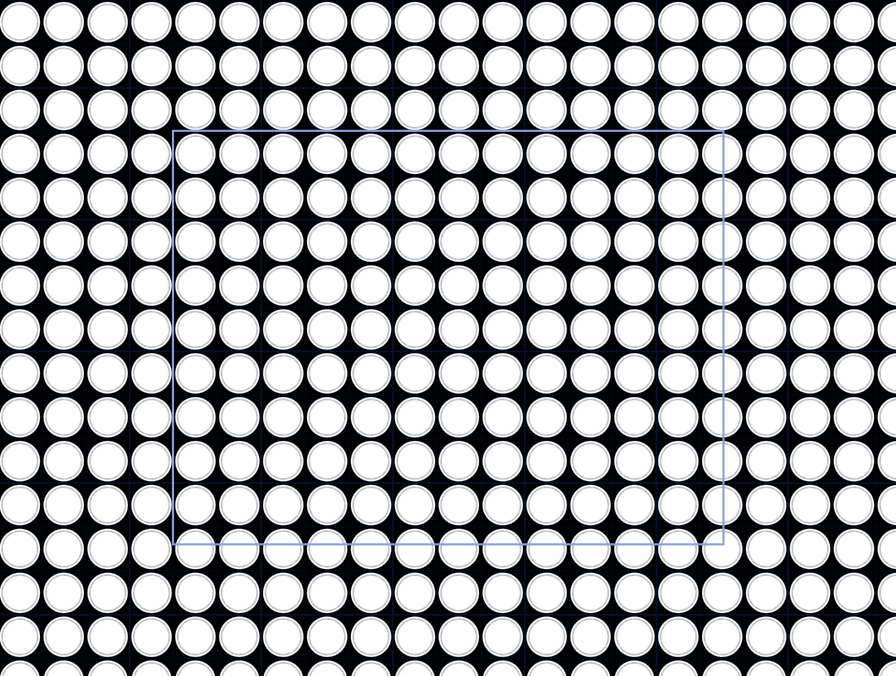
This pattern is drawn by a Shadertoy shader. Its source:

```glsl
#define CELLS_ACROSS 20.41
#define GRID_SHIFT vec2(0.048, -0.005)
#define DISC_RADIUS 0.46
#define RING_RADIUS 0.405
#define RING_HALF_WIDTH 0.018
#define FRAME_MIN vec2(3.94, 2.98)
#define FRAME_MAX vec2(16.48, 12.40)
#define FRAME_HALF_WIDTH 0.024
#define BACKGROUND vec3(0.005, 0.008, 0.015)
#define SEAM_COLOR vec3(0.04, 0.07, 0.19)
#define RING_COLOR vec3(0.71, 0.72, 0.73)
#define FRAME_COLOR vec3(0.54, 0.62, 0.86)

// Antialiased coverage of a signed distance, negative inside
float coverage(float dist, float pixel) {
    return clamp(0.5 - dist / pixel, 0.0, 1.0);
}

float boxDistance(vec2 p, vec2 halfSize) {
    vec2 q = abs(p) - halfSize;
    return length(max(q, 0.0)) + min(max(q.x, q.y), 0.0);
}

// Faint lines between cells, stronger on every third one
float seams(vec2 grid, float pixel) {
    vec2 index = floor(grid + 0.5);
    vec2 dist = abs(grid - index) - 0.018;
    vec2 third = vec2(equal(mod(index, 3.0), vec2(0.0, 2.0)));
    vec2 strength = mix(vec2(0.2), vec2(0.9), third);
    return max(coverage(dist.x, pixel) * strength.x,
               coverage(dist.y, pixel) * strength.y);
}

// Gently broken tone along the ring, shifting from cell to cell
float ringTone(vec2 local, vec2 index) {
    float angle = atan(local.y, local.x);
    float phase = dot(index, vec2(1.7, 2.3));
    return 0.85 + 0.1 * sin(12.0 * angle + phase) + 0.05 * sin(28.0 * angle - phase);
}

void mainImage(out vec4 fragColor, in vec2 fragCoord) {
    float pixel = CELLS_ACROSS / iResolution.x;
    vec2 p = vec2(fragCoord.x, iResolution.y - fragCoord.y) * pixel;
    vec2 grid = p + GRID_SHIFT;
    vec2 index = floor(grid);
    vec2 local = grid - index - 0.5;
    float radius = length(local);

    // Disc with a thin inner ring
    float ring = coverage(abs(radius - RING_RADIUS) - RING_HALF_WIDTH, pixel);
    vec3 disc = mix(vec3(0.995), RING_COLOR, ring * ringTone(local, index));

    // Dark ground, seams, then discs
    vec3 color = mix(BACKGROUND, SEAM_COLOR, seams(grid, pixel));
    color = mix(color, disc, coverage(radius - DISC_RADIUS, pixel * 1.2));

    // Thin rectangular frame across the grid
    vec2 center = 0.5 * (FRAME_MIN + FRAME_MAX);
    float edge = abs(boxDistance(p - center, 0.5 * (FRAME_MAX - FRAME_MIN)));
    color = mix(color, FRAME_COLOR, coverage(edge - FRAME_HALF_WIDTH, pixel));

    fragColor = vec4(color, 1.0);
}
```
